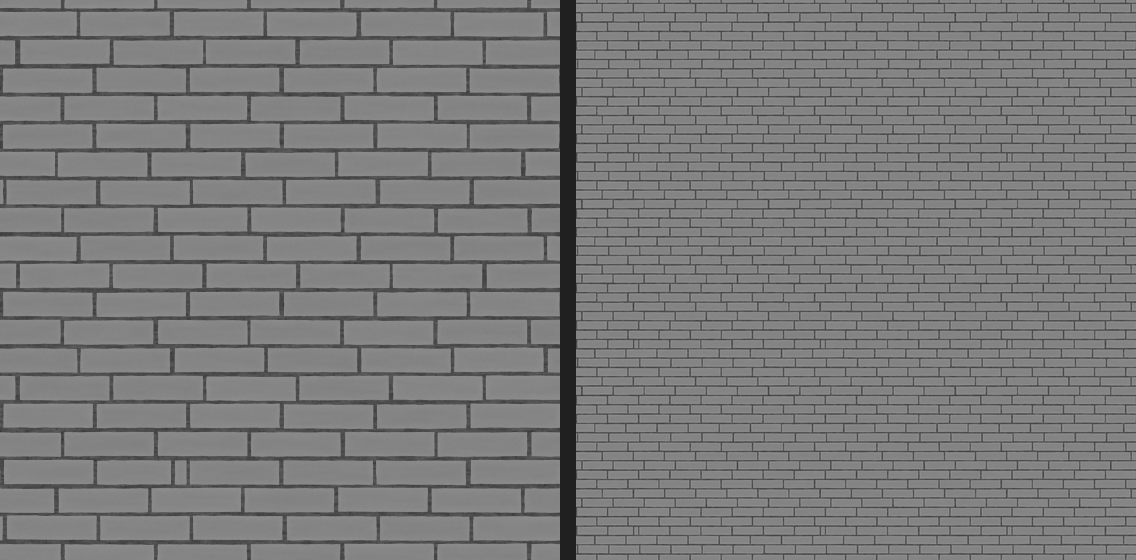
Left, the tile; right, the same tile 3 across and 3 down.
A Shadertoy shader for this texture map:

```glsl
// Tiling wall of long grey bricks with dark, slightly uneven mortar joints.
#define BRICKS vec2(6.0, 20.0)     // repeats across and down
#define COURSE_SHIFT 0.365         // height of the first joint, in courses
#define JOINT 0.0070               // joint width
#define CORNER 0.0012              // corner radius
#define JITTER vec2(0.0022, 0.0018) // placement error of a brick
#define TILT 0.014                 // slope error of a brick
#define ROUGHNESS 0.0010           // waviness of brick edges
#define FACE 0.515                 // brick grey
#define RIM 0.035                  // lightening towards the brick edge
#define MORTAR 0.305               // joint grey
#define CUT_BRICK vec2(1.0, 17.0)  // the one brick split in two
#define CUT_AT 0.835               // position of the split along it

float hash(vec2 p) {
    vec3 q = fract(vec3(p.xyx) * 0.1031);
    q += dot(q, q.yzx + 33.33);
    return fract((q.x + q.y) * q.z);
}

// Value noise that wraps after a whole number of cells.
float wrapNoise(vec2 uv, vec2 cells) {
    vec2 p = uv * cells, i = floor(p), f = fract(p);
    f = f * f * (3.0 - 2.0 * f);
    vec2 a = mod(i, cells), b = mod(i + 1.0, cells);
    return mix(mix(hash(a), hash(vec2(b.x, a.y)), f.x),
               mix(hash(vec2(a.x, b.y)), hash(b), f.x), f.y);
}

float roundedBox(vec2 p, vec2 halfSize, float radius) {
    vec2 q = abs(p) - halfSize + radius;
    return length(max(q, 0.0)) + min(max(q.x, q.y), 0.0) - radius;
}

// Bond offset: groups of four courses alternate between two patterns.
float courseOffset(float row) {
    bool altered = mod(floor(row / 4.0), 3.0) == 1.0;
    vec4 group = altered ? vec4(0.67, 0.017, 0.605, 0.05)
                         : vec4(0.67, 0.845, 0.19, 0.017);
    return group[int(mod(row, 4.0))];
}

// Signed distance to the nearest brick; also returns its wrapped index.
float brickDistance(vec2 uv, out vec2 id) {
    vec2 pitch = 1.0 / BRICKS;
    float course = (1.0 - uv.y) * BRICKS.y - COURSE_SHIFT + 1.0;
    float row = mod(floor(course), BRICKS.y);
    float along = uv.x * BRICKS.x - courseOffset(row);
    id = vec2(mod(floor(along), BRICKS.x), row);
    vec2 local = vec2(fract(along), fract(course));

    // Split one brick into a long and a short piece.
    float start = 0.0, end = 1.0;
    if (distance(id, CUT_BRICK) < 0.5) {
        if (local.x < CUT_AT) end = CUT_AT;
        else start = CUT_AT;
    }
    vec2 p = (local - vec2(0.5 * (start + end), 0.5)) * pitch;
    vec2 halfSize = 0.5 * (vec2(end - start, 1.0) * pitch - JOINT);

    // Uneven laying and worn edges.
    p += (vec2(hash(id + 3.0), hash(id + 41.0)) - 0.5) * JITTER;
    p.y += p.x * (hash(id + 17.0) - 0.5) * TILT;
    float wear = wrapNoise(uv, vec2(64.0)) + 0.5 * wrapNoise(uv, vec2(190.0));
    return roundedBox(p, halfSize, CORNER) + (wear - 0.75) * ROUGHNESS;
}

void mainImage(out vec4 fragColor, in vec2 fragCoord) {
    vec2 uv = fragCoord / iResolution.xy;
    vec2 id;
    float d = brickDistance(uv, id);

    // Brick face: soft pale rim, faint lengthwise streaks, slight tone change.
    float face = FACE + RIM * exp(min(d, 0.0) / 0.006);
    face += 0.012 * (wrapNoise(uv, vec2(24.0, 160.0)) - 0.5);
    face += 0.010 * (wrapNoise(uv, vec2(360.0)) - 0.5);
    face += 0.008 * (hash(id + 71.0) - 0.5);

    // Mortar: drawn-out mottling, grain and a few dark pits.
    float mortar = MORTAR + 0.09 * (wrapNoise(uv, vec2(60.0, 300.0)) - 0.5);
    mortar += 0.04 * (wrapNoise(uv, vec2(300.0)) - 0.5);
    float pits = smoothstep(0.72, 0.95, wrapNoise(uv + 0.37, vec2(210.0)));
    mortar -= 0.06 * pits * wrapNoise(uv, vec2(9.0));

    float soft = max(0.7 / iResolution.y, 0.0009);
    float grey = mix(face, mortar, smoothstep(-soft, soft, d));
    fragColor = vec4(vec3(grey), 1.0);
}
```
